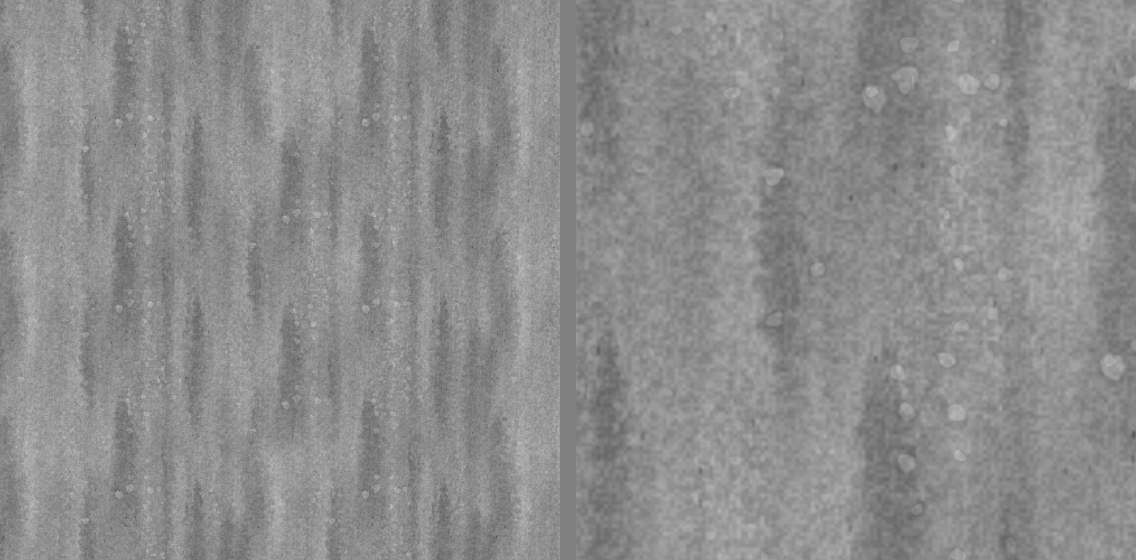
Left, the full canvas; right, a detail of the centre.
This texture is drawn by a WebGL 2 fragment shader. Its source:

```glsl
#version 300 es
precision highp float;
// Weathered grey concrete: a tile of vertical stains, pale mineral spots and
// pits repeats over the canvas; a shifted copy is blended into the middle.
// Wrapping value noise gives the streaks, finer noise gives the sandy grain.

uniform vec2 u_resolution;
out vec4 outColor;

const vec2 TILE = vec2(0.44, 0.332);          // size of one repeat
const vec2 PATCH_SHIFT = vec2(0.298, -0.172); // offset of the blended copy
const vec2 PATCH_CENTER = vec2(0.505, 0.49);
const vec2 PATCH_HALF = vec2(0.12, 0.285);
const float BASE_TONE = 0.579;
const float GRAIN = 0.15;
const float GRIT = 0.055;
const float SPOT_LIGHT = 0.085;
const vec2 SPOT_CELLS = vec2(16.0, 12.0);
const vec2 PIT_CELLS = vec2(30.0, 20.0);

// Stains: centre x, half width, top y, darkness (tile units, negative is pale)
const vec4 STAINS[9] = vec4[9](
    vec4(0.50, 0.052, 0.95, 0.100), vec4(0.80, 0.026, 0.48, 0.095),
    vec4(0.93, 0.075, 0.34, 0.055), vec4(0.03, 0.048, 0.85, 0.075),
    vec4(0.36, 0.026, 0.57, 0.060), vec4(0.67, 0.014, 0.72, 0.045),
    vec4(0.125, 0.025, 0.90, -0.050), vec4(0.60, 0.030, 0.55, -0.055),
    vec4(0.725, 0.028, 0.65, -0.055));

// Larger spots: centre x, centre y, radius (canvas units)
const vec3 SPOTS[5] = vec3[5](
    vec3(0.527, 0.385, 0.0082), vec3(0.485, 0.354, 0.0090),
    vec3(0.612, 0.377, 0.0064), vec3(0.349, 0.208, 0.0058),
    vec3(0.515, 0.859, 0.0052));

float hash(vec2 p) {
    return fract(sin(dot(p, vec2(127.1, 311.7))) * 43758.5453);
}

// Value noise that wraps over the unit square
float noise(vec2 uv, vec2 cells) {
    vec2 q = uv * cells;
    vec2 f = fract(q);
    f = f * f * (3.0 - 2.0 * f);
    vec2 a = floor(mod(floor(q) + 0.5, cells));
    vec2 b = floor(mod(a + 1.5, cells));
    vec2 seed = cells * 1.37;
    float low = mix(hash(a + seed), hash(vec2(b.x, a.y) + seed), f.x);
    float high = mix(hash(vec2(a.x, b.y) + seed), hash(b + seed), f.x);
    return mix(low, high, f.y);
}

// Run that starts as a point and fades on its way down
float stain(vec2 uv, vec4 s) {
    float drop = fract(s.z - uv.y);
    float width = s.y * mix(0.35, 1.0, smoothstep(0.0, 0.3, drop));
    float across = uv.x - s.x;
    across = abs(across - floor(across + 0.5));
    float side = 1.0 - smoothstep(width * 0.4, width * 1.3, across);
    return s.w * side * smoothstep(0.0, 0.14, drop) * (1.0 - smoothstep(0.55, 1.0, drop));
}

// Pale blob with a faint darker rim
float spot(float dist, float radius) {
    float fill = 1.0 - smoothstep(radius * 0.65, radius, dist);
    float rim = 1.0 - smoothstep(0.0, radius * 0.3, abs(dist - radius * 1.1));
    return fill - 0.25 * rim;
}

float spots(vec2 uv) {
    float wobble = 0.005 * (noise(uv, vec2(84.0, 64.0)) - 0.5);
    float sum = 0.0;
    for (int i = 0; i < 5; i++) {
        vec2 d = uv - SPOTS[i].xy;
        d -= floor(d + 0.5);
        sum += spot(length(d * TILE) + wobble, SPOTS[i].z);
    }
    // Small scattered spots, crowded beside the main stain
    vec2 cell = floor(uv * SPOT_CELLS);
    vec2 jitter = 0.3 + 0.4 * vec2(hash(cell + 3.1), hash(cell + 8.7));
    vec2 d = (fract(uv * SPOT_CELLS) - jitter) / SPOT_CELLS * TILE;
    float crowd = 0.04 + 0.6 * exp(-pow((uv.x - 0.6) / 0.085, 2.0));
    float radius = mix(0.0022, 0.0056, hash(cell + 5.3));
    return sum + step(hash(cell + 1.9), crowd) * 0.8 * spot(length(d) + wobble, radius);
}

float pits(vec2 uv) {
    vec2 cell = floor(uv * PIT_CELLS);
    vec2 jitter = 0.3 + 0.4 * vec2(hash(cell + 21.3), hash(cell + 34.9));
    vec2 d = (fract(uv * PIT_CELLS) - jitter) / PIT_CELLS * TILE;
    float dist = length(d * vec2(1.0, 0.55));
    return step(hash(cell + 13.7), 0.05) * (1.0 - smoothstep(0.0005, 0.002, dist));
}

// Tone of one repeat, relative to the base
float tileTone(vec2 p) {
    vec2 uv = fract(p / TILE);
    float ragged = noise(uv, vec2(90.0, 50.0)) - 0.5;
    vec2 w = uv + vec2(0.028 * ragged + 0.02 * (noise(uv, vec2(12.0, 5.0)) - 0.5), 0.08 * ragged);
    float tone = 0.024 * cos(6.2832 * (uv.x - 0.26));
    tone += 0.050 * (noise(w, vec2(9.0, 2.0)) - 0.5);
    tone += 0.065 * (noise(w, vec2(25.0, 3.0)) - 0.5);
    tone += 0.055 * (noise(w, vec2(62.0, 7.0)) - 0.5);
    for (int i = 0; i < 9; i++) tone -= stain(w, STAINS[i]);
    // Broken flecks gathered along some streaks
    float flecks = smoothstep(0.55, 0.85, noise(uv, vec2(120.0, 74.0)));
    tone += GRIT * (flecks - 0.2) * smoothstep(0.3, 0.8, noise(w, vec2(22.0, 3.0)));
    return tone + SPOT_LIGHT * spots(uv) - 0.10 * pits(uv);
}

void main() {
    vec2 p = gl_FragCoord.xy / min(u_resolution.x, u_resolution.y);
    // Soft, uneven mask for the shifted copy
    vec2 edge = abs(p - PATCH_CENTER) - PATCH_HALF;
    float blur = 0.06 * (noise(p, vec2(22.0, 15.0)) - 0.5);
    float blend = 1.0 - smoothstep(-0.04, 0.02, max(edge.x, edge.y) + blur);
    float tone = BASE_TONE + mix(tileTone(p), tileTone(p - PATCH_SHIFT), blend);
    tone += 0.045 * (noise(p, vec2(5.0, 4.0)) - 0.5) - 0.012 * blend;
    // Sandy grain
    tone += GRAIN * (0.6 * noise(p, vec2(430.0)) + 0.4 * noise(p, vec2(230.0, 210.0)) - 0.5);
    outColor = vec4(vec3(clamp(tone, 0.0, 1.0)), 1.0);
}
```
